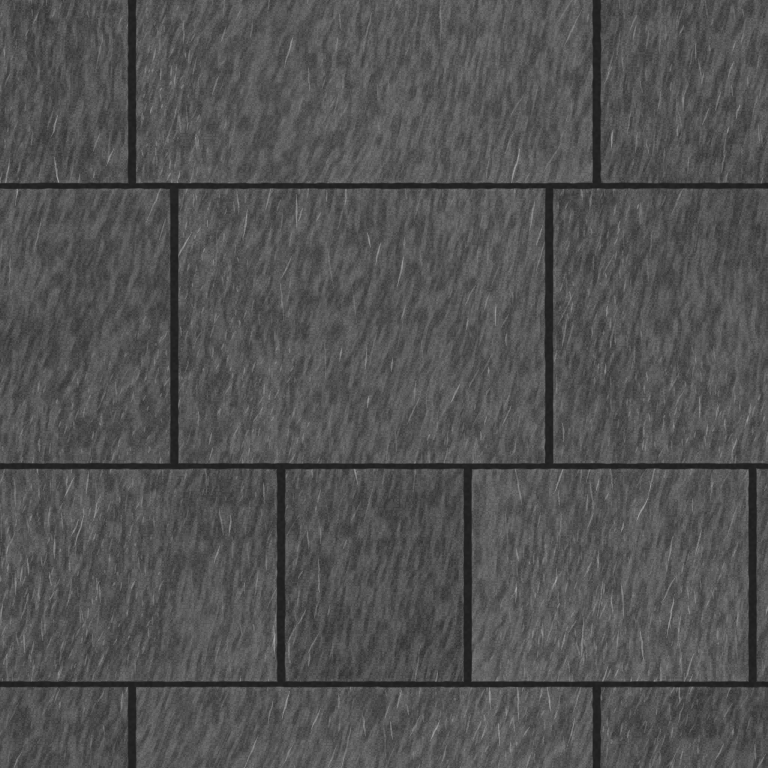
A Shadertoy shader for this texture:

```glsl
// Dark slate slabs in three uneven courses, with slanted grain and pale scratches.

float hash(vec2 p) {
    vec3 q = fract(p.xyx * vec3(0.1031, 0.1030, 0.0973));
    q += dot(q, q.yzx + 33.33);
    return fract((q.x + q.y) * q.z);
}

float noise(vec2 p) {
    vec2 cell = floor(p), f = fract(p);
    f = f * f * (3.0 - 2.0 * f);
    return mix(mix(hash(cell), hash(cell + vec2(1, 0)), f.x),
               mix(hash(cell + vec2(0, 1)), hash(cell + vec2(1, 1)), f.x), f.y);
}

// Distance on a canvas that wraps around.
float wrapDist(float a, float b) {
    return abs(fract(a - b + 0.5) - 0.5);
}

// Tapered scratches, one per grid cell, gathered in patches.
float scratches(vec2 p, float cells, float maxLength, float pixel) {
    float light = 0.0;
    vec2 home = floor(p * cells);
    for (int y = -1; y <= 1; y++)
    for (int x = -1; x <= 1; x++) {
        vec2 cell = home + vec2(x, y);
        vec2 center = (cell + vec2(hash(cell + 3.1), hash(cell + 17.7))) / cells;
        float lean = mix(-0.12, 0.5, hash(cell + 41.3)) + 0.25 * (noise(center * 4.0) - 0.5);
        vec2 dir = vec2(sin(lean), cos(lean));
        vec2 d = p - center;
        float size = maxLength * mix(0.25, 1.0, hash(cell + 59.9));
        float along = dot(d, dir) / size;
        float across = abs(d.x * dir.y - d.y * dir.x + 0.0016 * (noise(p * 120.0) - 0.5));
        float width = 0.0011 * (1.0 - along * along);
        float line = smoothstep(pixel * 0.7, -pixel * 0.7, across - width) * step(abs(along), 1.0);
        float patches = smoothstep(0.35, 0.8, noise(center * vec2(9.0, 5.0) + 7.0));
        light = max(light, line * patches * mix(0.2, 1.0, hash(cell + 83.5)));
    }
    return light;
}

void mainImage(out vec4 fragColor, in vec2 fragCoord) {
    vec2 uv = fragCoord / iResolution.xy;
    float pixel = 1.0 / iResolution.y;

    // Courses: upright joints and slab tones of each; the last wraps over the top edge.
    float row = 0.0;
    vec3 joints = vec3(0.172, 0.777, 0.777);
    vec3 tones = vec3(0.308, 0.338, 0.308);
    if (uv.y > 0.109 && uv.y < 0.393) {
        row = 1.0;
        joints = vec3(0.366, 0.609, 0.980);
        tones = vec3(0.318, 0.296, 0.343);
    } else if (uv.y >= 0.393 && uv.y < 0.758) {
        row = 2.0;
        joints = vec3(0.227, 0.715, 0.715);
        tones = vec3(0.318, 0.330, 0.318);
    }

    // Signed distance to the joints, and the column of the slab.
    float wobble = 0.0012 * (noise(uv * 110.0) - 0.5);
    float upright = 1.0, level = 1.0, column = 0.0;
    vec3 courses = vec3(0.109, 0.393, 0.758);
    for (int i = 0; i < 3; i++) {
        upright = min(upright, wrapDist(uv.x, joints[i]));
        level = min(level, wrapDist(uv.y, courses[i]));
        column += step(joints[i], uv.x);
    }
    column = mod(column, 3.0);
    float gap = min(upright - 0.0052, level - 0.0036) + wobble;

    // Grain: stretched noise along a gently bending slant.
    vec2 p = uv + 3.0 * vec2(hash(vec2(row, column)), hash(vec2(column + 9.0, row)));
    vec2 q = p;
    q.x += -0.2 * p.y + 0.05 * noise(p * 4.0) + 0.006 * noise(p * 30.0);
    float streak = noise(q * vec2(190.0, 48.0));
    float fibre = noise(q * vec2(340.0, 110.0) + 5.0);
    float grit = hash(floor(p * 512.0));
    float cloud = noise(p * 5.0) * 0.6 + noise(p * 13.0) * 0.4;

    float stone = tones[int(column)];
    stone += 0.05 * (cloud - 0.5) + 0.07 * (smoothstep(0.25, 0.75, streak) - 0.5);
    stone += 0.07 * (fibre - 0.5) + 0.06 * (grit - 0.5);

    // Long scratches over short flakes.
    stone += 0.22 * scratches(p, 22.0, 0.030, pixel);
    stone += 0.17 * scratches(p + 4.3, 38.0, 0.016, pixel);
    stone += 0.13 * scratches(p + 8.9, 70.0, 0.009, pixel);

    // Worn slab rim and dark joints.
    stone += 0.03 * smoothstep(0.003, 0.0, abs(gap - 0.002)) * noise(uv * 90.0);
    float joint = 0.135 + 0.03 * (noise(uv * 300.0) - 0.5);
    float soft = max(0.0012, pixel * 0.7);
    float shade = mix(joint, stone, smoothstep(-soft, soft, gap));
    fragColor = vec4(vec3(shade), 1.0);
}
```
